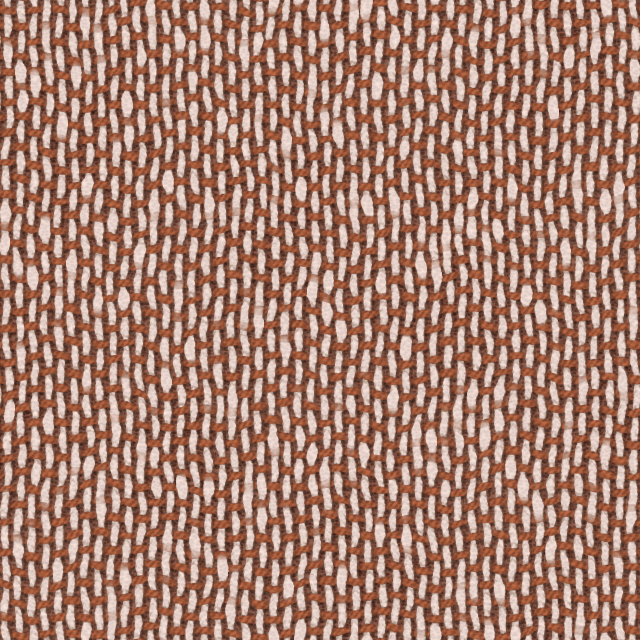
Give the GLSL for this texture, as a Shadertoy shader.

```glsl
// Loose woven wool: pale slubby warp threads over a rust weft and a fuzzy brown ground.

const float PI = 3.14159265;
const float TAU = 6.2831853;
const vec2 THREADS = vec2(48.0, 40.0);   // warp columns, weft rows (both even)

const vec3 CREAM = vec3(0.91, 0.83, 0.80);
const vec3 BEIGE = vec3(0.72, 0.62, 0.57);
const vec3 TAN   = vec3(0.63, 0.47, 0.40);
const vec3 RUST  = vec3(0.67, 0.37, 0.24);
const vec3 CLAY  = vec3(0.54, 0.32, 0.25);
const vec3 UMBER = vec3(0.44, 0.31, 0.26);
const vec3 DARK  = vec3(0.34, 0.17, 0.125);

float hash(vec2 cell, vec2 period) {
    vec3 q = fract(mod(cell, period).xyx * vec3(0.1031, 0.1030, 0.0973));
    q += dot(q, q.yzx + 33.33);
    return fract((q.x + q.y) * q.z);
}

// Distance to the nearest scattered point, wrapping after "period" cells.
float cellular(vec2 p, vec2 period) {
    vec2 base = floor(p);
    float nearest = 2.0;
    for (int j = -1; j <= 1; j++)
        for (int i = -1; i <= 1; i++) {
            vec2 cell = base + vec2(i, j);
            vec2 point = vec2(hash(cell, period), hash(cell + 17.0, period));
            nearest = min(nearest, length(cell + point - p));
        }
    return nearest;
}

// Layered sines along one thread, each thread with its own phases; about -1 to 1.
float threadWave(float id, float t, vec3 cycles) {
    vec3 phase = vec3(hash(vec2(id, 3.0), vec2(997.0)),
                      hash(vec2(id, 11.0), vec2(997.0)),
                      hash(vec2(id, 29.0), vec2(997.0)));
    return dot(sin(TAU * (cycles * t + phase)), vec3(0.4, 0.34, 0.26));
}

// Slow bending of the whole cloth, in thread units.
vec2 bend(vec2 uv) {
    return vec2(0.16 * sin(TAU * (2.0 * uv.y + uv.x)) + 0.08 * sin(TAU * (7.0 * uv.y - 3.0 * uv.x)),
                0.22 * sin(TAU * (3.0 * uv.x + uv.y)) + 0.14 * sin(TAU * (8.0 * uv.x - 2.0 * uv.y)));
}

// Coverage of a thread at distance d from its centre line.
float cover(float d, float halfWidth, float soft) {
    return 1.0 - smoothstep(halfWidth - soft, halfWidth + soft, abs(d));
}

// Rounded brightness across a thread, 1 at the middle.
float roundness(float d, float halfWidth) {
    return sqrt(max(0.0, 1.0 - d * d / (halfWidth * halfWidth)));
}

// Slanted twist of the plies.
float twist(float along, float across, float plies, float slant, float phase) {
    return 0.5 + 0.5 * sin(TAU * (plies * along + slant * across + phase));
}

void mainImage(out vec4 fragColor, in vec2 fragCoord) {
    vec2 uv = fragCoord / iResolution.xy;
    vec2 p = uv * THREADS + bend(uv);
    vec2 soft = max(vec2(0.07), THREADS / iResolution.xy * 0.8);

    // Fibre noise at two scales, and pale or rusty areas of the cloth
    float fuzz = cellular(uv * vec2(144.0, 200.0), vec2(144.0, 200.0));
    float fleck = cellular(uv * vec2(210.0, 170.0) + 0.5, vec2(210.0, 170.0));
    float area = 0.5 + 0.25 * sin(TAU * (uv.x + 2.0 * uv.y)) + 0.25 * sin(TAU * (3.0 * uv.x - uv.y) + 1.0);

    // Thread indices and wandering centre lines
    float row = mod(floor(p.y), THREADS.y);
    float column = mod(floor(p.x), THREADS.x);
    float weftD = fract(p.y) - 0.5 + 0.12 * threadWave(row + 100.0, uv.x, vec3(5.0, 13.0, 31.0));
    float warpD = fract(p.x) - 0.5 + 0.13 * threadWave(column, uv.y, vec3(4.0, 11.0, 27.0));

    // Plain weave: height of each thread, opposite on neighbouring threads
    float weftLift = -cos(PI * (p.x - 0.5)) * (1.0 - 2.0 * mod(row, 2.0));
    float warpLift = cos(PI * (p.y - 0.5)) * (1.0 - 2.0 * mod(column, 2.0));

    // Ground of loose brown fibres
    vec3 color = mix(DARK, CLAY, smoothstep(0.15, 0.75, fuzz));
    color = mix(color, UMBER, 0.55 * smoothstep(0.3, 0.7, fleck));
    color = mix(color, TAN, 0.22 * area + 0.3 * smoothstep(0.5, 0.85, fleck));

    // Weft
    float weftHalf = 0.22 + 0.05 * weftLift + 0.06 * threadWave(row + 200.0, uv.x, vec3(7.0, 17.0, 37.0));
    float weftMask = cover(weftD + 0.1 * (fuzz - 0.5), weftHalf, soft.y);
    float weftTwist = twist(p.x, weftD, 2.0, -1.8, hash(vec2(row, 5.0), vec2(997.0)));
    float weftLight = roundness(weftD, weftHalf + 0.06) * (0.6 + 0.4 * weftTwist) * (0.85 + 0.3 * weftLift);
    vec3 weftColor = mix(DARK, RUST, clamp(weftLight + 0.35 * (fuzz - 0.3), 0.0, 1.1));
    color *= 1.0 - 0.25 * cover(weftD + 0.16, weftHalf + 0.08, 0.12);
    color = mix(color, weftColor, weftMask);

    // Warp, swelling into slubs and pinched where the weft crosses over it
    float slub = smoothstep(0.3, 0.8, threadWave(column + 300.0, uv.y, vec3(3.0, 7.0, 16.0)));
    float warpHalf = 0.255 + 0.05 * warpLift + 0.13 * slub
                   + 0.04 * threadWave(column + 400.0, uv.y, vec3(9.0, 23.0, 41.0));
    float onTop = max(smoothstep(-0.8, -0.45, warpLift), 0.8 * slub);
    float seen = 1.0 - weftMask * (1.0 - onTop);
    float warpMask = cover(warpD + 0.1 * (fleck - 0.5), warpHalf, soft.x) * seen;
    float halo = cover(warpD, warpHalf + 0.1, 0.14) * seen;
    float warpTwist = twist(p.y, abs(warpD + 0.06), 2.0, 1.5, hash(vec2(column, 7.0), vec2(997.0)));
    float warpLight = roundness(warpD, warpHalf + 0.05) * (0.72 + 0.28 * max(warpTwist, slub));
    warpLight *= 0.88 + 0.2 * warpLift + 0.15 * slub;
    vec3 warpColor = mix(TAN * 0.92, BEIGE, smoothstep(0.1, 0.5, warpLight));
    warpColor = mix(warpColor, CREAM, smoothstep(0.4, 0.82, warpLight + 0.25 * (0.45 - fleck)));
    color *= 1.0 - 0.2 * cover(warpD - 0.14, warpHalf + 0.08, 0.12) * seen;
    color = mix(color, TAN, 0.3 * halo);
    color = mix(color, warpColor, warpMask);

    // Fine fibre shading
    color *= 0.94 + 0.14 * fuzz;
    fragColor = vec4(clamp(color, 0.0, 1.0), 1.0);
}
```
